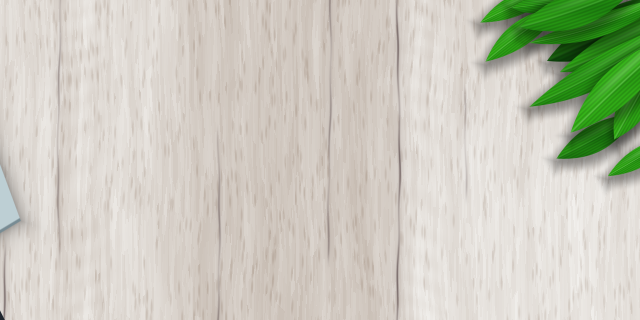
A WebGL 2 fragment shader for this texture:

```glsl
#version 300 es
precision highp float;
// Pale wooden board with vertical grain and cracks, a fan of green leaves at
// the upper right and the corner of a grey slab at the left. Grain is stretched
// cellular noise; leaves are bent, tapered distance fields painted back to front.
uniform vec2 u_resolution;
out vec4 outColor;

const vec3 WOOD_LIGHT = vec3(0.93, 0.92, 0.905);
const vec3 WOOD_WARM = vec3(0.77, 0.725, 0.685);
const vec3 CRACK = vec3(0.42, 0.36, 0.36);
const vec3 LEAF_DEEP = vec3(0.03, 0.20, 0.03);
const vec3 LEAF_MID = vec3(0.09, 0.46, 0.05);
const vec3 LEAF_BRIGHT = vec3(0.20, 0.69, 0.09);
const vec3 LEAF_PALE = vec3(0.56, 0.83, 0.50);
const vec3 SLAB = vec3(0.74, 0.81, 0.83);
const vec3 SLAB_EDGE = vec3(0.47, 0.55, 0.58);
const vec3 FOOT = vec3(0.12, 0.15, 0.18);
const float GRAIN_CONTRAST = 0.30;
const float SHADOW_REACH = 0.045;
const float PI = 3.14159;
// Leaf axis: tip.xy, base.xy (height of the canvas = 1)
const vec4 LEAF_AXIS[12] = vec4[12](
  vec4(1.71, 0.81, 2.20, 1.03), vec4(1.75, 0.775, 2.25, 1.02),
  vec4(1.502, 0.93, 1.76, 1.04), vec4(1.60, 0.975, 1.80, 1.0),
  vec4(1.518, 0.808, 1.77, 0.985), vec4(1.656, 0.866, 2.10, 1.02),
  vec4(1.625, 0.915, 2.0, 1.05), vec4(1.74, 0.505, 2.0, 0.65),
  vec4(1.92, 0.565, 2.05, 0.80), vec4(1.656, 0.667, 2.15, 0.95),
  vec4(1.784, 0.586, 2.12, 0.90), vec4(1.90, 0.45, 2.12, 0.58));
// Leaf form: half width, bend, brightness
const vec3 LEAF_FORM[12] = vec3[12](
  vec3(0.070, 0.0, 0.15), vec3(0.055, -0.01, 0.55), vec3(0.033, 0.006, 0.75),
  vec3(0.028, 0.0, 0.45), vec3(0.038, 0.008, 0.75), vec3(0.034, -0.02, 0.60),
  vec3(0.055, -0.008, 0.50), vec3(0.042, -0.004, 0.35), vec3(0.046, 0.0, 0.80),
  vec3(0.046, -0.015, 0.50), vec3(0.056, 0.004, 0.90), vec3(0.030, 0.0, 0.70));
// Cracks: x, lower end, upper end, strength
const vec4 CRACKS[6] = vec4[6](
  vec4(1.03, 0.15, 1.1, 0.55), vec4(1.245, -0.1, 1.1, 0.85),
  vec4(0.682, -0.1, 0.62, 0.6), vec4(0.185, 0.15, 1.1, 0.5),
  vec4(1.457, 0.35, 0.75, 0.4), vec4(0.012, -0.1, 0.27, 0.8));

float bump(float x, float width) { return exp(-x * x / (width * width)); }

float fill(float dist) {
  float aa = 0.75 / u_resolution.y;
  return 1.0 - smoothstep(-aa, aa, dist);
}

vec2 hash2(vec2 p) {
  vec3 q = fract(p.xyx * vec3(0.1031, 0.1030, 0.0973));
  q += dot(q, q.yzx + 33.33);
  return fract((q.xx + q.yz) * q.zy);
}

// Nearest feature distance and that cell's random value
vec2 cells(vec2 p) {
  vec3 best = vec3(9.0, 0.0, 0.0);
  for (int k = 0; k < 9; k++) {
    vec2 c = floor(p) + vec2(k % 3 - 1, k / 3 - 1);
    float d = length(c + hash2(c) - p);
    if (d < best.x) best = vec3(d, c);
  }
  return vec2(best.x, hash2(best.yz + 57.0).x);
}

vec3 wood(vec2 p) {
  float sway = 0.006 * sin(5.0 * p.y + 4.0 * p.x) + 0.003 * sin(13.0 * p.y + 9.0 * p.x);
  vec2 g = vec2(p.x + sway, p.y);
  // Broad tone: warm centre, pale lower right
  float tone = 0.29 + 0.40 * smoothstep(0.35, 0.75, p.x) * (1.0 - smoothstep(1.12, 1.36, p.x));
  tone += smoothstep(1.2, 1.4, p.x) * (0.24 * smoothstep(0.35, 1.0, p.y) - 0.13);
  tone += 0.05 * sin(23.0 * g.x + sin(4.0 * p.y)) + 0.04 * sin(61.0 * g.x + 2.0 * sin(3.0 * p.y));
  tone += 0.18 * bump(g.x - 0.19, 0.03);
  // Fine strands, long fibres and dark pores
  vec2 pore = cells(g * vec2(85.0, 14.0) + 71.0);
  tone += GRAIN_CONTRAST * 0.8 * (cells(g * vec2(135.0, 9.0)).y - 0.5);
  tone += GRAIN_CONTRAST * 0.6 * (cells(g * vec2(60.0, 2.5) + 19.0).y - 0.5);
  tone += 0.35 * step(0.72, pore.y) * (1.0 - smoothstep(0.1, 0.45, pore.x));
  // Faint cross ripples
  float ripple = bump(p.x - 0.25, 0.1) + bump(p.x - 1.32, 0.08);
  tone += 0.05 * ripple * sin(75.0 * p.y + 5.0 * sin(9.0 * p.x) + 3.0 * sin(7.0 * p.y));
  vec3 col = mix(WOOD_LIGHT, WOOD_WARM, clamp(tone, -0.1, 1.35));
  for (int i = 0; i < 6; i++) {
    vec4 k = CRACKS[i];
    float x = p.x - k.x - 0.004 * sin(6.0 * p.y + 9.0 * k.x) - 0.0015 * sin(31.0 * p.y);
    float span = smoothstep(k.y, k.y + 0.08, p.y) * (1.0 - smoothstep(k.z - 0.08, k.z, p.y));
    float broken = 0.7 + 0.3 * sin(17.0 * p.y + 40.0 * k.x);
    col = mix(col, CRACK, k.w * span * broken * (0.85 * bump(x, 0.0032) + 0.15 * exp(-abs(x) / 0.014)));
  }
  return col;
}

// Outline distance, position along the axis, signed position across
vec3 leaf(vec2 p, vec4 axis, vec3 form) {
  vec2 d = axis.zw - axis.xy, q = p - axis.xy;
  float len = length(d), t = dot(q, d) / (len * len), s = clamp(t, 0.0, 1.0);
  float across = (d.x * q.y - d.y * q.x) / len - form.y * 4.0 * s * (1.0 - s);
  float width = form.x * sin(PI * pow(s, 0.9));
  return vec3(max(abs(across) - width, max(-t, t - 1.0) * len), t, across / form.x);
}

vec3 leafColor(vec3 f, float bright) {
  vec3 col = mix(LEAF_DEEP, LEAF_MID, smoothstep(0.0, 0.5, bright));
  float side = 0.28 * smoothstep(-0.1, 0.1, f.z) + 0.12 * sin(9.0 * f.y + 3.0 * f.z);
  col = mix(col, LEAF_BRIGHT, clamp(bright - 0.15 + side, 0.0, 1.0));
  col *= 0.95 + 0.07 * sin(34.0 * f.z + 3.0 * f.y);
  float gloss = bump(f.z - 0.4, 0.22) * smoothstep(0.1, 0.5, f.y);
  return mix(col, LEAF_PALE, bright * (0.45 * gloss + 0.4 * bump(f.z, 0.05)));
}

void main() {
  vec2 p = gl_FragCoord.xy / u_resolution * vec2(2.0, 1.0);
  vec3 col = wood(p);
  // Slab corner with its shadow, and a dark foot below
  vec2 q = p - vec2(0.065, 0.31);
  float under = dot(q, normalize(vec2(0.039, -0.065)));
  float slab = max(dot(q, normalize(vec2(0.177, 0.065))), under);
  col *= 1.0 - 0.28 * exp(-max(slab, 0.0) / 0.025);
  col = mix(col, mix(SLAB, SLAB_EDGE, smoothstep(-0.012, -0.006, under)), fill(slab));
  col = mix(col, FOOT, fill(p.x + 0.5 * p.y - 0.015));
  // Leaves, each shading whatever lies beneath it
  for (int i = 0; i < 12; i++) {
    vec3 f = leaf(p, LEAF_AXIS[i], LEAF_FORM[i]);
    float shade = leaf(p + vec2(-0.004, 0.012), LEAF_AXIS[i], LEAF_FORM[i]).x;
    col *= 0.62 + 0.38 * smoothstep(-0.01, SHADOW_REACH, shade);
    col = mix(col, leafColor(f, LEAF_FORM[i].z), fill(f.x));
  }
  outColor = vec4(col, 1.0);
}
```
